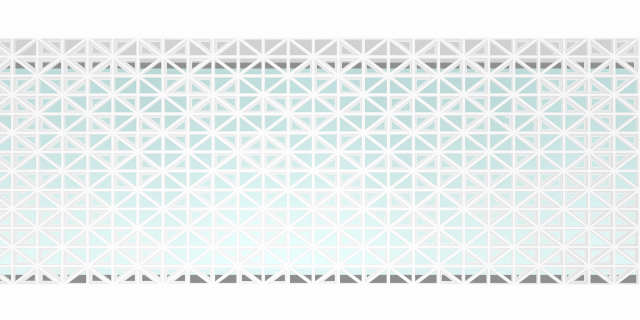
A Shadertoy shader for this pattern:

```glsl
// Pale triangulated lattice screen with depth, in front of a softly lit teal glass band.

const vec2 CELL = vec2(0.0784, 0.0595);    // lattice pitch, canvas height = 1
const vec2 STAR_NODE = vec2(0.979, 0.109); // a node where eight bars meet
const float BAND_BOTTOM = 0.109;
const float BAND_TOP = 0.8825;             // thirteen rows above the bottom
const vec2 EYE = vec2(1.02, 0.42);
const vec2 GLOW = vec2(0.80, 0.16);

float hash(vec2 p) {
    return fract(sin(dot(p, vec2(127.1, 311.7))) * 4375.85);
}

float below(float d, float edge, float blur) {
    return 1.0 - smoothstep(edge - blur, edge + blur, d);
}

float strip(float y, float low, float high, float blur) {
    return below(y, high, blur) * (1.0 - below(y, low, blur));
}

// Distance to the nearest bar axis (x) and the identity of the triangle (yz).
vec3 latticeTriangle(vec2 p, vec2 cell) {
    vec2 grid = (p - STAR_NODE) / cell;
    vec2 id = floor(grid);
    vec2 f = grid - id;
    if (mod(id.x + id.y, 2.0) > 0.5) f.x = 1.0 - f.x;
    float diagonal = abs(f.x - f.y) * cell.x * cell.y / length(cell);
    bool upper = f.y > f.x;
    vec2 legs = (upper ? vec2(f.x, 1.0 - f.y) : vec2(1.0 - f.x, f.y)) * cell;
    return vec3(min(diagonal, min(legs.x, legs.y)), id + vec2(upper ? 0.5 : 0.0, 0.0));
}

// Glass, ceiling strip and dark rails behind the lattice.
vec3 backdrop(vec2 p, float blur) {
    float height = smoothstep(0.12, 0.80, p.y);
    vec3 color = mix(vec3(0.88, 0.965, 0.96), vec3(0.735, 0.855, 0.85), height);
    color += 0.035 * exp(-4.0 * dot(p - GLOW, p - GLOW));
    color += 0.008 * (sin(p.x * 7.0 + 1.3) + 0.5 * sin(p.x * 17.0 + p.y * 5.0));
    color = mix(color, vec3(0.86, 0.94, 0.94), 0.6 * strip(p.y, 0.141, 0.160, blur));
    color = mix(color, vec3(0.56), strip(p.y, 0.786, 0.805, blur));
    color = mix(color, vec3(0.56), strip(p.y, 0.100, 0.141, blur));
    return mix(color, vec3(0.82), strip(p.y, 0.805, 0.900, blur));
}

void mainImage(out vec4 fragColor, in vec2 fragCoord) {
    vec2 p = fragCoord / iResolution.y;
    float blur = 0.75 / iResolution.y;
    float side = smoothstep(0.15, 1.0, abs(p.x - EYE.x));
    vec2 fromGlow = (p - GLOW) * vec2(0.8, 1.0);
    float light = exp(-2.2 * dot(fromGlow, fromGlow));

    // Rear frames recede toward the eye and vary in width per triangle.
    vec3 rear = latticeTriangle(p + (p - EYE) * 0.005, CELL);
    float wide = step(hash(rear.yz), mix(0.35, 0.60, side));
    float frameWidth = 0.0052 + wide * mix(0.0055, 0.0068, side);
    vec3 frameColor = vec3(mix(0.885, 0.965, light));
    vec3 color = backdrop(p, blur);
    color = mix(color, frameColor, below(rear.x, frameWidth, blur));

    // Bright bevel on the inner lip of wide frames.
    float rim = below(abs(rear.x - frameWidth + 0.001), 0.0009, blur);
    color = mix(color, vec3(0.965), 0.75 * rim * wide);

    // Front bars with a faint contact shade.
    float front = latticeTriangle(p, CELL).x;
    float barWidth = mix(0.0047, 0.0040, side);
    color *= 1.0 - 0.04 * below(front, barWidth + 0.0015, blur);
    vec3 barColor = vec3(mix(0.945, 0.99, clamp(light * 1.4, 0.0, 1.0)));
    color = mix(color, barColor, below(front, barWidth, blur));
    color = mix(color, vec3(0.985), 0.7 * below(front, 0.0016, blur));

    // White surround.
    float band = strip(p.y, BAND_BOTTOM, BAND_TOP, blur);
    fragColor = vec4(mix(vec3(0.992), color, band), 1.0);
}
```
